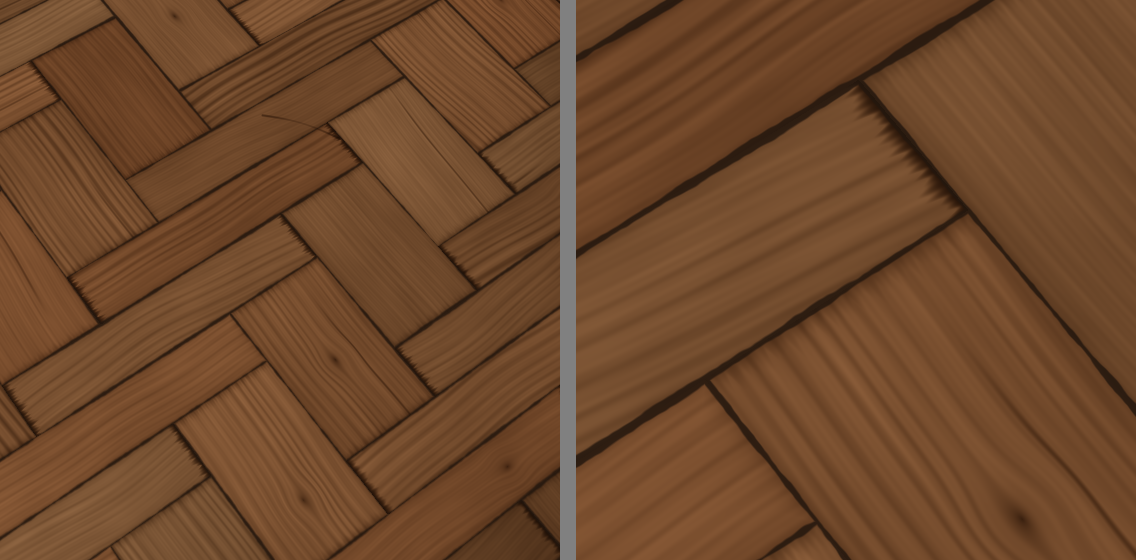
Left, the full canvas; right, a detail of the centre.
This texture is drawn by a Shadertoy shader. Its source:

```glsl
// Worn herringbone parquet of warm brown 3:1 blocks, seen at a slant.

float hash(vec2 p) {
    return fract(sin(dot(p, vec2(12.71, 31.17))) * 4375.85);
}

// Soft mottling from layered, rotated sines, about -1 to 1.
float mottle(vec2 p) {
    float sum = 0.0, amp = 0.45;
    for (int i = 0; i < 5; i++) {
        sum += amp * sin(p.x + 1.6 * sin(p.y + float(i)));
        p = mat2(1.2, 1.1, -1.1, 1.2) * p + 2.3;
        amp *= 0.7;
    }
    return sum;
}

// Fine streaks that drift along the grain, about -1 to 1.
float fibres(vec2 p, float seed) {
    float sum = 0.0, freq = 240.0;
    for (int i = 0; i < 6; i++) {
        float k = float(i) + 1.0;
        float drift = sin(p.x * (8.0 + 5.0 * k) + seed * 37.0 * k);
        sum += sin(p.y * freq + drift + seed * 53.0 * k) * (0.7 + 0.3 * drift);
        freq *= 1.45;
    }
    return sum / 3.5;
}

// Brightness of one block; p.x runs along the grain, p.y across it.
float wood(vec2 p, vec2 extent, vec2 id) {
    float seed = hash(id), figure = hash(id + 7.3);

    // An occasional knot pushes the grain aside
    vec2 toKnot = p - extent * vec2(0.3 + 0.4 * seed, 0.5);
    float hasKnot = step(0.8, hash(id + 3.9));
    float bulge = exp(-dot(toKnot, toKnot) / 0.0006) * hasKnot;
    p.y -= 0.6 * toKnot.y * bulge;

    // Growth rings: pinstripes, bowed in some blocks
    float bow = 0.03 * (hash(id + 5.1) - 0.5) * sin(p.x * 8.0 + seed * 6.0);
    float y = p.y + bow + 0.0015 * sin(p.x * 27.0 + seed * 40.0);
    float pitch = mix(0.008, 0.014, figure);
    float ring = 0.5 + 0.5 * sin(6.2832 * y / pitch + 1.8 * sin(y * 95.0 + seed * 20.0));
    float contrast = mix(0.04, 0.24, figure * figure * figure);
    contrast *= 0.75 + 0.4 * sin(y * 48.0 + seed * 9.0);

    float tone = 0.72 + 0.2 * seed - contrast * (ring * ring - 0.35);
    tone += 0.045 * fibres(vec2(p.x, y), seed);
    tone += 0.035 * mottle(vec2(p.x * 14.0, p.y * 45.0) + seed * 50.0);

    // Knot core, and a lengthwise split in some blocks
    tone -= 0.4 * hasKnot * exp(-length(toKnot * vec2(0.8, 1.3)) / 0.006);
    float split = abs(y - extent.y * 0.72);
    tone -= 0.22 * step(0.72, hash(id + 11.7)) * smoothstep(0.003, 0.0, split)
          * smoothstep(-0.4, 0.5, sin(p.x * 11.0 + seed * 20.0));
    return tone;
}

void mainImage(out vec4 fragColor, in vec2 fragCoord) {
    vec2 uv = fragCoord / iResolution.xy;
    float pixel = 1.0 / iResolution.y;

    // Undo the slanted view: canvas to floor cells, floor y pointing down
    mat3 view = mat3(0.158, -0.078, 0.0285,
                     0.0526, 0.0663, -0.0165,
                     0.319, 0.163, 1.0);
    vec3 ray = inverse(view) * vec3(uv.x, 1.0 - uv.y, 1.0);
    vec2 plane = ray.xy / ray.z;

    // Herringbone: six diagonal steps, three along and three down
    vec2 cell = floor(plane);
    float k = mod(cell.x + cell.y, 6.0);
    bool isLong = k < 3.0;
    vec2 id = cell - (isLong ? vec2(k, 0.0) : vec2(0.0, k - 3.0));
    vec2 cellSize = vec2(0.17, 0.083);
    vec2 extent = (isLong ? vec2(3.0, 1.0) : vec2(1.0, 3.0)) * cellSize;
    vec2 local = (plane - id) * cellSize;
    vec2 edge = min(local, extent - local);
    vec2 grain = isLong ? local : local.yx;
    vec2 grainExtent = isLong ? extent : extent.yx;
    float seed = hash(id);

    float tone = wood(grain, grainExtent, id);

    // Uneven daylight, fading to the lower right
    tone *= 1.05 - 0.1 * uv.x + 0.05 * mottle(uv * 4.0 + 1.0);
    tone *= 1.0 - 0.2 * smoothstep(0.75, 1.4, length(uv - vec2(0.1, 0.9)));

    // Frayed soot on the ends of some long blocks
    float endDist = isLong ? edge.x : edge.y;
    float reach = 0.012 + 0.008 * fibres(grain, seed + 0.4);
    float soot = smoothstep(reach, 0.0, endDist) * (isLong ? step(0.5, hash(id + 2.2)) : 0.2);
    tone *= 1.0 - 0.6 * soot;

    // One shallow scratch
    vec2 from = vec2(0.469, 0.794), span = vec2(0.136, -0.041);
    float t = clamp(dot(uv - from, span) / dot(span, span), 0.0, 1.0);
    float scratch = length(uv - from - span * t - vec2(0.0, 0.007 * sin(3.14 * t)));
    tone *= 1.0 - 0.35 * smoothstep(0.0015 + pixel, 0.0005, scratch);

    // Dark joints of uneven width with a soft grimy border
    float joint = min(edge.x, edge.y) + 0.0006 * mottle(uv * 90.0);
    float width = 0.0016 + 0.0012 * mottle(uv * 11.0 + 4.0);
    tone *= 1.0 - 0.22 * exp(-max(joint, 0.0) / 0.005);
    float gap = smoothstep(width + pixel, width - pixel, joint);

    // Darker wood is redder; each block has its own tint
    vec3 color = vec3(0.55, 0.38, 0.24) * pow(vec3(max(tone, 0.05)), vec3(1.0, 1.2, 1.5));
    color *= mix(vec3(1.03, 0.95, 0.9), vec3(0.99, 1.02, 1.05), hash(id + 9.4));
    color = mix(color, vec3(0.14, 0.09, 0.055), 0.85 * gap);
    fragColor = vec4(color, 1.0);
}
```
